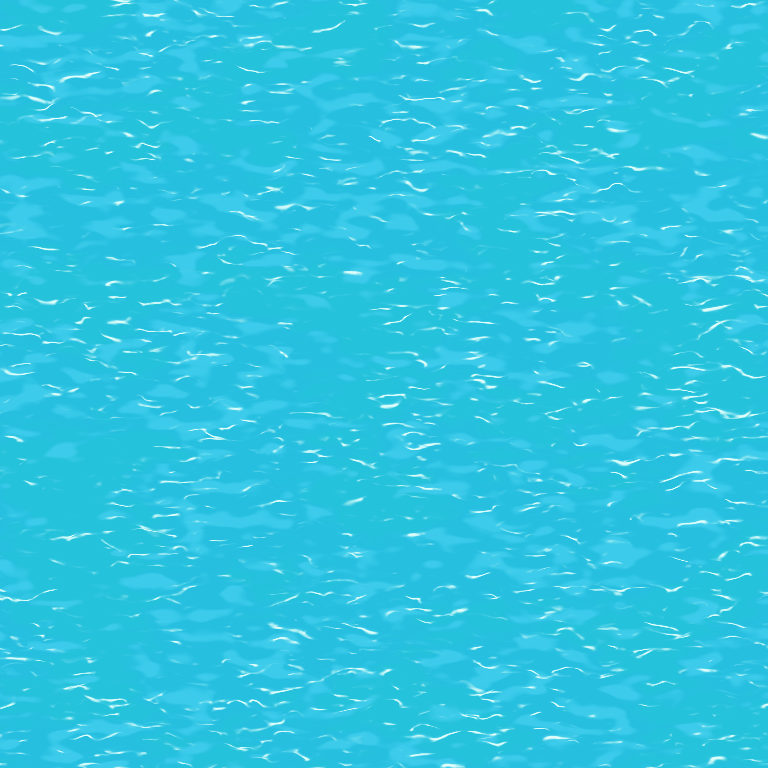
Write a Shadertoy shader that draws this texture.

```glsl
vec2 hashGradient(vec2 cell) {
    float angle = 6.2832 * fract(sin(dot(cell, vec2(127.1, 311.7))) * 43758.5453);
    return vec2(cos(angle), sin(angle));
}

// Gradient noise, roughly -0.7 to 0.7
float noise(vec2 p) {
    vec2 cell = floor(p), f = fract(p);
    vec2 s = f * f * f * (f * (f * 6.0 - 15.0) + 10.0);
    float a = dot(hashGradient(cell), f);
    float b = dot(hashGradient(cell + vec2(1, 0)), f - vec2(1, 0));
    float c = dot(hashGradient(cell + vec2(0, 1)), f - vec2(0, 1));
    float d = dot(hashGradient(cell + vec2(1, 1)), f - vec2(1, 1));
    return mix(mix(a, b, s.x), mix(c, d, s.x), s.y);
}

// Height of the flattened wavelets
float ripples(vec2 p) {
    return noise(p) + 0.38 * noise(p * vec2(2.1, 1.8) + 17.3);
}

// Thin crest on the rising side of each wavelet: x = soft sheen, y = sharp line
vec2 crest(vec2 p) {
    float height = ripples(p);
    float slope = ripples(p + vec2(0.0, 0.2)) - height;
    float facing = smoothstep(0.02, 0.22, slope);
    float sheen = smoothstep(-0.08, 0.02, height) * (1.0 - smoothstep(0.02, 0.32, height));
    float line = 1.0 - smoothstep(0.03, 0.13, abs(height));
    return facing * vec2(sheen, line);
}

void mainImage(out vec4 fragColor, in vec2 fragCoord) {
    vec2 uv = fragCoord / iResolution.y;

    // Bend the rows so the wavelets tilt both ways
    vec2 bent = uv;
    bent.y += 0.006 * noise(uv * vec2(17.0, 24.0) + 5.0);
    bent.x += 0.012 * noise(uv * vec2(20.0, 40.0) + 31.0);

    // Body of the water with broad and small tonal patches
    vec3 teal = vec3(0.145, 0.76, 0.86);
    vec3 blue = vec3(0.15, 0.75, 0.88);
    vec3 paleBlue = vec3(0.25, 0.805, 0.925);
    float broad = noise(uv * vec2(5.0, 9.0) + 3.0);
    float patches = ripples(bent * vec2(18.0, 48.0) + 71.0) + 0.3 * broad;
    vec3 color = mix(teal, blue, smoothstep(-0.22, 0.05, broad + 0.5 * patches));
    color = mix(color, paleBlue, 0.85 * smoothstep(0.1, 0.36, patches));

    // Two sizes of crest, brightest in loose clusters
    float cluster = noise(uv * vec2(6.0, 8.0) + 43.0);
    float breakup = noise(bent * vec2(95.0, 150.0) + 9.0);
    for (int i = 0; i < 2; i++) {
        float size = 1.0 + 0.45 * float(i);
        vec2 p = bent * vec2(19.0, 50.0) * size + 113.0 * float(i);
        vec2 light = crest(p);
        float lit = noise(bent * vec2(23.0, 42.0) + 57.0 * float(i) + 20.0) + 0.45 * cluster;
        color = mix(color, vec3(0.32, 0.83, 0.93), 0.6 * light.x * smoothstep(-0.15, 0.25, lit));
        color = mix(color, vec3(0.5, 0.89, 0.94), 0.8 * light.y * smoothstep(0.02, 0.3, lit));
        float glint = light.y * smoothstep(0.12, 0.34, lit + 0.35 * breakup);
        color = mix(color, vec3(0.9, 1.0, 0.98), 0.95 * glint);
    }

    fragColor = vec4(color, 1.0);
}
```
